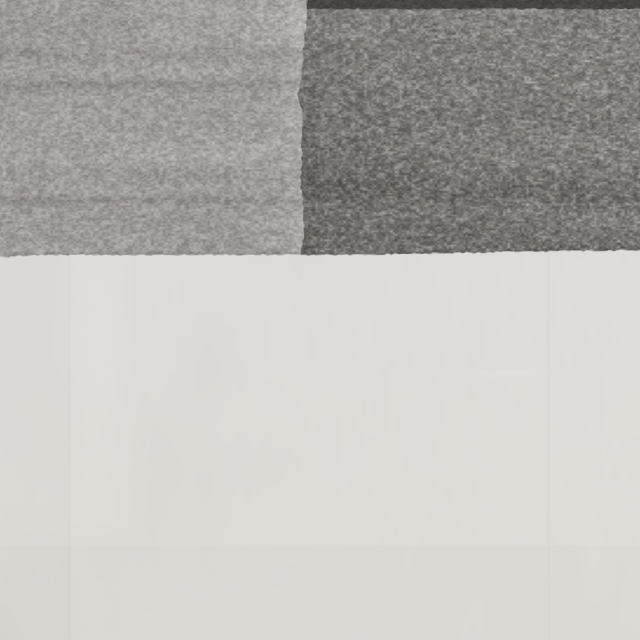
Write a WebGL 2 fragment shader that draws this texture.

```glsl
#version 300 es
precision highp float;
// Two grey woven carpet panels above a pale, faintly jointed tile floor.

#define CARPET_EDGE 0.602
#define PANEL_SEAM 0.473
#define STRIP_EDGE 0.986
#define GRAIN_SCALE 210.0
#define GRAIN_AMOUNT 0.25
#define JOINT_LEFT 0.108
#define JOINT_RIGHT 0.857
#define JOINT_LOW 0.1445

uniform vec2 u_resolution;
out vec4 fragColor;

const vec3 LIGHT_WOOL = vec3(0.625, 0.608, 0.596);
const vec3 DARK_WOOL = vec3(0.480, 0.470, 0.455);
const vec3 STRIP_WOOL = vec3(0.285, 0.270, 0.268);
const vec3 TILE = vec3(0.862, 0.854, 0.835);

float hash(vec2 p) {
    vec3 q = fract(vec3(p.xyx) * 0.1031);
    q += dot(q, q.yzx + 33.33);
    return fract((q.x + q.y) * q.z);
}

float noise(vec2 p) {
    vec2 i = floor(p), f = fract(p);
    f = f * f * (3.0 - 2.0 * f);
    return mix(mix(hash(i), hash(i + vec2(1, 0)), f.x),
               mix(hash(i + vec2(0, 1)), hash(i + vec2(1, 1)), f.x), f.y);
}

// Noise summed over octaves, centred on zero.
float fbm(vec2 p) {
    float sum = 0.0, amp = 0.5;
    for (int i = 0; i < 4; i++) {
        sum += amp * (noise(p) - 0.5);
        p = p * 2.03 + 17.3;
        amp *= 0.5;
    }
    return sum;
}

float bump(float x, float centre, float width) {
    float d = (x - centre) / width;
    return exp(-d * d);
}

// Short fibres, slightly stretched along the rows.
float grain(vec2 uv) {
    vec2 p = uv * GRAIN_SCALE;
    float coarse = noise(p * vec2(0.7, 1.0)) - 0.5;
    float fine = noise(p * vec2(1.3, 1.7) + 41.0) - 0.5;
    return GRAIN_AMOUNT * (0.6 * coarse + 0.55 * fine);
}

vec3 lightPanel(vec2 uv) {
    float shade = 0.06 * fbm(uv * vec2(3.0, 26.0));
    shade += 0.04 * fbm(uv * 12.0 + 5.0);
    // Pressed rows, a raised row and the paler selvedge.
    shade -= 0.055 * bump(uv.y, 0.866 + 0.004 * uv.x, 0.009);
    shade -= 0.060 * bump(uv.y, 0.687, 0.008);
    shade -= 0.030 * bump(uv.y, 0.915, 0.012);
    shade += 0.025 * bump(uv.y, 0.757, 0.016);
    shade += 0.045 * bump(uv.x, PANEL_SEAM, 0.025);
    shade += 0.035 * bump(uv.y, 0.965, 0.03) * smoothstep(0.2, 0.45, uv.x);
    return LIGHT_WOOL + shade + 0.75 * grain(uv);
}

vec3 darkPanel(vec2 uv) {
    float shade = 0.06 * fbm(uv * vec2(4.0, 22.0) + 9.0);
    shade += 0.035 * smoothstep(0.70, 0.95, uv.y);
    shade += 0.025 * smoothstep(0.48, 1.0, uv.x) - 0.015;
    shade -= 0.055 * bump(uv.y, 0.705, 0.022);
    shade -= 0.035 * bump(uv.y, 0.620, 0.020);
    shade -= 0.040 * bump(uv.x, PANEL_SEAM, 0.025);
    float g = grain(uv + 3.0);
    return DARK_WOOL + shade + g + 2.5 * max(g, 0.0) * max(g, 0.0);
}

vec3 tileFloor(vec2 uv) {
    float shade = 0.018 * fbm(uv * 4.0) + 0.010 * fbm(uv * vec2(28.0, 7.0));
    shade += 0.010 * bump(uv.x, 0.15, 0.05) * smoothstep(0.145, 0.2, uv.y);
    shade -= 0.009 * (1.0 - smoothstep(JOINT_LOW - 0.004, JOINT_LOW + 0.004, uv.y));
    shade -= 0.008 * (1.0 - smoothstep(JOINT_LEFT - 0.003, JOINT_LEFT + 0.003, uv.x));
    shade += 0.007 * smoothstep(0.3, 0.8, uv.x);
    // Hairline joints and one soft scuff.
    shade -= 0.016 * (bump(uv.x, JOINT_LEFT, 0.002) + bump(uv.x, JOINT_RIGHT, 0.002));
    shade -= 0.012 * bump(uv.y, JOINT_LOW, 0.002);
    shade += 0.012 * bump(uv.y, 0.417, 0.005) * bump(uv.x, 0.79, 0.05);
    vec3 cool = vec3(0.0, 0.001, 0.006) * smoothstep(0.2, 0.6, uv.y);
    return TILE + shade + cool;
}

void main() {
    vec2 uv = gl_FragCoord.xy / u_resolution;
    float soft = max(1.0 / u_resolution.y, 0.0018);
    float fray = noise(uv * 170.0) - 0.5;

    // The wavy seam, with a notch, between the two panels.
    float seam = PANEL_SEAM + 0.012 * fbm(vec2(3.0, uv.y * 28.0)) + 0.003 * fray;
    seam += 0.005 * smoothstep(0.88, 0.94, uv.y) - 0.005 * bump(uv.y, 0.848, 0.015);
    vec3 dark = mix(darkPanel(uv), STRIP_WOOL + 0.4 * grain(uv),
                    smoothstep(-soft, soft, uv.y - STRIP_EDGE - 0.003 * fray));
    vec3 carpet = mix(lightPanel(uv), dark, smoothstep(-soft, soft, uv.x - seam));

    // The lower hem sags a little and rises towards both sides.
    float hem = CARPET_EDGE + 0.007 * smoothstep(0.5, 1.0, uv.x) + 0.003 * fray;
    hem -= 0.004 * (1.0 - smoothstep(0.0, 0.06, uv.x));
    carpet -= 0.06 * bump(uv.y, hem, 0.004);
    vec3 colour = mix(tileFloor(uv), carpet, smoothstep(-soft, soft, uv.y - hem));

    fragColor = vec4(clamp(colour, 0.0, 1.0), 1.0);
}
```
